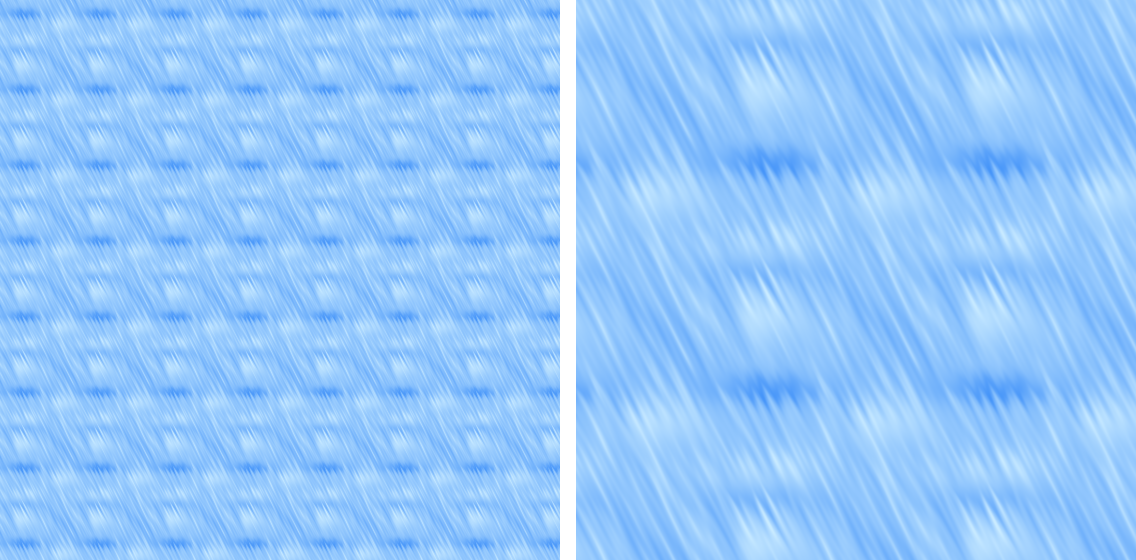
Left, the full canvas; right, a detail of the centre.
This pattern is drawn by a WebGL 2 fragment shader. Its source:

```glsl
#version 300 es
precision highp float;
// Pale blue brushed surface: one square tile repeated exactly over the canvas.
// Soft wrapped Gaussian patches set the broad tone, and sheared gradient noise
// that wraps on the tile adds slanted streaks and frays the patch edges.

#define REPEATS 7.4         // tiles across and down
#define SLANT 0.5           // sideways run of a streak per unit of descent
#define STREAK_GAIN 0.62    // contrast of the streaks
#define FILAMENT_GAIN 0.75  // strength of thin pale lines
#define FRAY 0.055          // vertical displacement of patch edges
#define BASE_TONE 0.54
#define DEEP_BLUE vec3(0.36, 0.64, 0.98)
#define PALE_BLUE vec3(0.75, 0.895, 1.0)

uniform vec2 u_resolution;
out vec4 fragColor;

// Unit gradient from an integer hash of the lattice corner.
vec2 cornerGradient(vec2 corner, float seed) {
    uvec2 c = uvec2(corner);
    uint h = c.x * 1597u + c.y * 7919u + uint(seed) * 3571u;
    h = (h ^ (h >> 15)) * 73471u;
    h = (h ^ (h >> 13)) * 91193u;
    h ^= h >> 16;
    float angle = float(h & 65535u) * 6.28319 / 65536.0;
    return vec2(cos(angle), sin(angle));
}

// Wrap a sheared lattice corner so that the noise repeats on the square tile.
vec2 wrapCorner(vec2 corner, vec2 cells) {
    float row = floor(corner.y / cells.y);
    corner.y -= row * cells.y;
    corner.x = mod(corner.x + row * cells.x * SLANT, cells.x);
    return floor(corner + 0.5);
}

// Gradient noise stretched along the slant; cells = lattice cells per tile.
float streakNoise(vec2 p, vec2 cells, float seed) {
    vec2 q = vec2(p.x - SLANT * p.y, p.y) * cells;
    vec2 i = floor(q), f = q - i;
    vec2 w = f * f * f * (f * (f * 6.0 - 15.0) + 10.0);
    vec4 n;
    for (int k = 0; k < 4; k++) {
        vec2 o = vec2(k & 1, k >> 1);
        n[k] = dot(cornerGradient(wrapCorner(i + o, cells), seed), f - o);
    }
    return mix(mix(n.x, n.y, w.x), mix(n.z, n.w, w.x), w.y);
}

// Soft patch wrapped on the tile, leaning sideways by lean.
float patchTone(vec2 p, vec2 center, vec2 size, float lean) {
    vec2 d = p - center;
    d -= round(d);
    d.x -= lean * d.y;
    d /= size;
    return exp(-dot(d, d));
}

void main() {
    // Tile coordinates run downwards from the top edge.
    vec2 uv = gl_FragCoord.xy / u_resolution;
    vec2 p = vec2(uv.x, 1.0 - uv.y) * REPEATS;

    // Streaks: broad, medium and fine.
    float broad = streakNoise(p, vec2(12.0, 2.0), 1.0);
    float medium = streakNoise(p, vec2(22.0, 3.0), 2.0);
    float fine = streakNoise(p, vec2(36.0, 4.0), 3.0);
    float streaks = 0.35 * broad + 0.45 * medium + 0.4 * fine;
    float filament = max(0.6 * medium + 0.6 * fine, 0.0);

    // Patches, with edges frayed along the streaks.
    vec2 s = p + vec2(SLANT, 1.0) * FRAY * (medium + 1.4 * fine);
    float tone = BASE_TONE;
    tone -= 0.60 * patchTone(s, vec2(0.32, 0.17), vec2(0.20, 0.060), 0.2);
    tone -= 0.28 * patchTone(s, vec2(0.28, 0.67), vec2(0.24, 0.055), 0.2);
    tone -= 0.22 * patchTone(s, vec2(0.87, 0.90), vec2(0.13, 0.240), SLANT);
    tone += 0.38 * patchTone(s, vec2(0.82, 0.32), vec2(0.19, 0.110), 0.0);
    tone += 0.36 * patchTone(s, vec2(0.31, 0.85), vec2(0.17, 0.110), 0.2);
    tone += 0.16 * patchTone(s, vec2(0.28, 0.53), vec2(0.24, 0.070), 0.2);

    tone += STREAK_GAIN * streaks + FILAMENT_GAIN * filament * filament;
    fragColor = vec4(mix(DEEP_BLUE, PALE_BLUE, clamp(tone, -0.3, 1.1)), 1.0);
}
```
